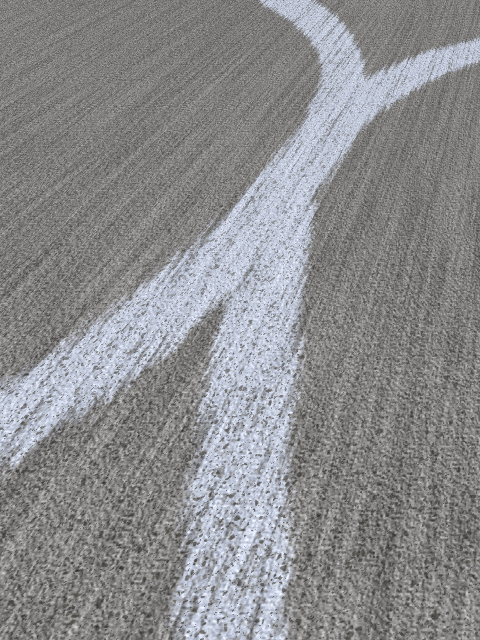
This texture is drawn by a WebGL 1 fragment shader. Its source:

```glsl
precision highp float;
// Broom-finished concrete in perspective, with a branching band of worn white paint.
// Ground coordinates (bearing, log depth) carry grooves, grit and pits toward a
// vanishing point; tapered Bezier strokes give the signed distance of the paint.
uniform vec2 u_resolution;

#define VANISH vec2(0.833, 1.325)
#define GROOVE_FREQ 135.0
#define GRIT_FREQ 300.0
#define PIT_FREQ 105.0
#define GROOVE_DEPTH 0.25
#define GRIT_DEPTH 0.27
#define FINE_DEPTH 0.13
#define EDGE_SOFT 0.013
#define CONCRETE vec3(0.512, 0.507, 0.502)
#define PAINT vec3(0.770, 0.800, 0.868)
#define PIT_COLOR vec3(0.270, 0.265, 0.258)

float hash(vec2 p) {
  return fract(sin(dot(p, vec2(127.1, 311.7))) * 43758.5453);
}

float noise(vec2 p) {
  vec2 i = floor(p), f = fract(p);
  f = f * f * (3.0 - 2.0 * f);
  return mix(mix(hash(i), hash(i + vec2(1.0, 0.0)), f.x),
             mix(hash(i + vec2(0.0, 1.0)), hash(i + 1.0), f.x), f.y);
}

float fbm(vec2 p) {
  float sum = 0.0, amp = 0.5;
  for (int i = 0; i < 4; i++) {
    sum += amp * noise(p);
    p = p * 2.03 + 17.3;
    amp *= 0.5;
  }
  return sum;
}

// Distance to a quadratic curve whose radius runs from ra to rb
float stroke(vec2 p, vec2 a, vec2 c, vec2 b, float ra, float rb) {
  float d = 1e3;
  vec2 from = a;
  for (int i = 1; i <= 12; i++) {
    float t = float(i) / 12.0;
    vec2 to = mix(mix(a, c, t), mix(c, b, t), t);
    vec2 seg = to - from;
    float h = clamp(dot(p - from, seg) / dot(seg, seg), 0.0, 1.0);
    d = min(d, length(p - from - seg * h) - mix(ra, rb, t + (h - 1.0) / 12.0));
    from = to;
  }
  return d;
}

float paintDistance(vec2 p) {
  float left = stroke(p, vec2(-0.026, 0.319), vec2(0.310, 0.504), vec2(0.521, 0.805), 0.057, 0.040);
  float stem = stroke(p, vec2(0.353, -0.042), vec2(0.374, 0.375), vec2(0.440, 0.678), 0.091, 0.052);
  float hook = stroke(p, vec2(0.518, 0.818), vec2(0.579, 0.941), vec2(0.423, 1.010), 0.039, 0.021);
  float right = stroke(p, vec2(0.510, 0.785), vec2(0.586, 0.883), vec2(0.768, 0.927), 0.035, 0.016);
  return min(min(left, stem), min(hook, right));
}

// Scattered irregular spots, one candidate per cell
float pits(vec2 p, float chance) {
  p += 0.5 * vec2(noise(p * 1.7), noise(p * 1.7 + 41.0));
  vec2 cell = floor(p);
  float cover = 0.0;
  for (int y = -1; y <= 1; y++) {
    for (int x = -1; x <= 1; x++) {
      vec2 id = cell + vec2(float(x), float(y));
      vec2 center = id + vec2(hash(id + 3.1), hash(id + 7.7));
      float radius = mix(0.14, 0.42, pow(hash(id + 11.9), 2.0));
      float spot = 1.0 - smoothstep(radius * 0.55, radius * 1.25, length(p - center));
      cover = max(cover, spot * step(hash(id + 23.5), chance));
    }
  }
  return cover;
}

void main() {
  vec2 p = gl_FragCoord.xy / u_resolution.y;
  float depth = VANISH.y - p.y;
  vec2 ground = vec2((p.x - VANISH.x) / depth, log(depth));
  float near = smoothstep(0.3, 1.2, depth);

  // Surface relief: long grooves and side-lit grit
  vec2 wobble = vec2((noise(ground * 60.0) - 0.5) * 0.005, 0.0);
  vec2 lane = (ground + wobble) * vec2(GROOVE_FREQ, 7.0);
  float groove = 0.6 * noise(lane) + 0.4 * noise(lane * vec2(2.1, 3.0) + 9.0) - 0.5;
  vec2 g = ground * GRIT_FREQ;
  float grit = noise(g) - noise(g + vec2(0.55, -0.6));
  float fine = hash(floor(g * 1.5)) - 0.5;
  float relief = GROOVE_DEPTH * mix(0.6, 1.0, near) * groove
               + GRIT_DEPTH * mix(0.5, 1.0, near) * grit
               + FINE_DEPTH * mix(0.7, 1.0, near) * fine;

  // Bare concrete with broad, faint staining
  float stain = fbm(p * 5.0) - 0.47;
  vec3 color = CONCRETE * (1.0 + 0.07 * stain + 0.04 * (near - 0.5)) + relief;

  // Paint breaks into speckles at its rim and wears off along the grooves
  float d = paintDistance(p);
  float speckle = noise(g * 0.75 + 5.0) - 0.5;
  float soft = EDGE_SOFT * mix(0.35, 1.25, near);
  float broad = fbm(ground * 30.0) - 0.47;
  float fill = -d / soft + 1.3 * speckle + 1.6 * groove + 1.2 * broad * near;
  float cover = smoothstep(-0.9, 0.9, fill);
  float wear = mix(0.02, 0.16, 1.0 - smoothstep(0.05, 0.5, p.y));
  float worn = smoothstep(0.06, 0.34, 0.55 * speckle - 0.75 * groove + 0.3 * broad + wear - 0.03);
  cover *= 0.96 - 0.60 * worn;
  color = mix(color, PAINT + relief * 0.75 + 0.04 * stain, cover);

  // Open pores and exposed dark grains
  float large = pits(ground * PIT_FREQ, 0.30);
  float small = pits(ground * PIT_FREQ * 1.9 + 31.0, 0.36);
  float pit = max(large * 0.85, small * 0.75) * mix(0.35, 1.0, near);
  float tint = hash(floor(ground * PIT_FREQ) + 2.0);
  vec3 pitColor = PIT_COLOR + vec3(0.06, 0.045, 0.025) * tint + 0.08 * cover + 0.4 * relief;
  color = mix(color, pitColor, pit);

  gl_FragColor = vec4(clamp(color, 0.0, 1.0), 1.0);
}
```
